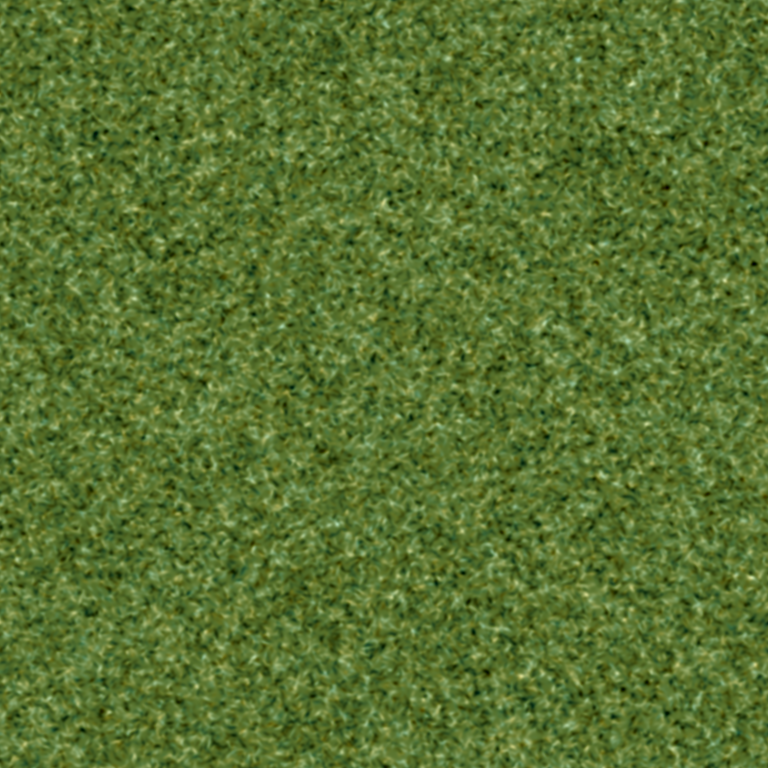
Write a three.js fragment shader that draws this texture.

```glsl
varying vec2 vUv;

#define CELLS 90.0          // grid cells across the canvas
#define BLADES 5            // blades per cell
#define BLADE_WIDTH 0.25    // in cells
#define BLADE_LENGTH 0.47   // in cells
#define LEAN_SPREAD 1.4     // largest tilt from horizontal, radians
#define CONTRAST 1.8
#define PATCHINESS 0.55
#define HUE_SHIFT 0.036
#define SHADOW_COLOR vec3(0.175, 0.265, 0.065)
#define GRASS_COLOR vec3(0.343, 0.449, 0.174)
#define TIP_COLOR vec3(0.472, 0.572, 0.312)

vec4 hash4(vec3 p) {
  vec4 q = fract(p.xyzx * vec4(0.1031, 0.1030, 0.0973, 0.1099));
  q += dot(q, q.wzxy + 33.33);
  return fract((q.xxyz + q.yzzw) * q.zywx);
}

float valueNoise(vec2 p) {
  vec2 cell = floor(p);
  vec2 f = fract(p);
  f = f * f * (3.0 - 2.0 * f);
  float a = hash4(vec3(cell, 71.0)).x;
  float b = hash4(vec3(cell + vec2(1.0, 0.0), 71.0)).x;
  float c = hash4(vec3(cell + vec2(0.0, 1.0), 71.0)).x;
  float d = hash4(vec3(cell + 1.0, 71.0)).x;
  return mix(mix(a, b, f.x), mix(c, d, f.x), f.y);
}

// Sums soft, tilted blades: x is light or dark, y is warm or cool.
vec2 bladeField(vec2 p) {
  vec2 home = floor(p);
  vec2 field = vec2(0.0);
  for (int j = -1; j <= 1; j++) {
    for (int i = -1; i <= 1; i++) {
      vec2 cell = home + vec2(float(i), float(j));
      for (int k = 0; k < BLADES; k++) {
        vec4 rnd = hash4(vec3(cell + 3.0, float(k) * 7.0 + 1.0));
        float warmth = fract(rnd.z * 13.0 + rnd.w * 29.0);
        float lean = (2.0 * rnd.z - 1.0) * LEAN_SPREAD;
        vec2 along = vec2(cos(lean), sin(lean));
        vec2 d = p - cell - rnd.xy;
        vec2 q = vec2(dot(d, along), dot(d, vec2(-along.y, along.x)));
        q /= vec2(BLADE_LENGTH, BLADE_WIDTH);
        field += (2.0 * vec2(rnd.w, warmth) - 1.0) * exp(-dot(q, q));
      }
    }
  }
  return field;
}

void main() {
  vec2 blades = bladeField(vUv * CELLS);

  // Faint broad patches across the lawn
  float patches = 0.5 * valueNoise(vUv * 8.0) + 0.5 * valueNoise(vUv * 23.0 + 40.0) - 0.5;
  float tone = blades.x * CONTRAST + patches * PATCHINESS;

  // Dark gaps below zero, pale blade tips above
  vec3 color = GRASS_COLOR;
  color += (GRASS_COLOR - SHADOW_COLOR) * min(tone, 0.0) / 2.3;
  color += (TIP_COLOR - GRASS_COLOR) * max(tone, 0.0) / 1.5;

  // Olive and bluish blades
  color += blades.y * HUE_SHIFT * vec3(1.0, 0.0, -0.9);
  gl_FragColor = vec4(clamp(color, 0.0, 1.0), 1.0);
}
```
